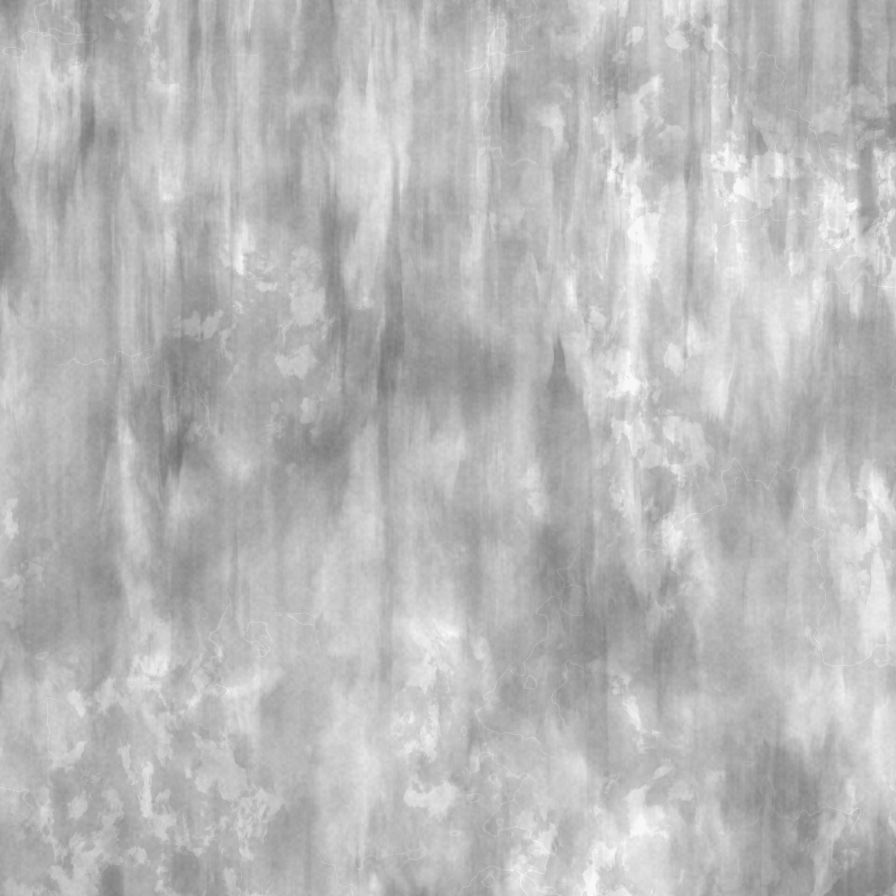
This texture is drawn by a Shadertoy shader. Its source:

```glsl
// Weathered grey plaster wall with ragged stains, vertical drips and pale flaking.

const float BASE_GREY = 0.722;
const float CLOUD_GAIN = 0.30;      // broad light and dark areas
const float STAIN_GAIN = 0.095;     // patches with ragged lower edges
const float STREAK_GAIN = 0.24;     // soft vertical runs
const float MOTTLE_GAIN = 0.24;     // blotches of middle size
const float DRIP_GAIN = 0.085;      // narrow dark and pale runs
const float FLAKE_GAIN = 0.10;      // worn pale chips
const float CRACK_GAIN = 0.05;      // hairline scratches
const float GRAIN_GAIN = 0.06;      // fine plaster grain
const float RAGGED_DEPTH = 0.11;    // length of the teeth on the stains

float hash(vec2 p) {
    return fract(sin(dot(p, vec2(127.1, 311.7))) * 43758.5453);
}

float noise(vec2 p) {
    vec2 cell = floor(p);
    vec2 f = fract(p);
    f = f * f * (3.0 - 2.0 * f);
    float low = mix(hash(cell), hash(cell + vec2(1.0, 0.0)), f.x);
    float high = mix(hash(cell + vec2(0.0, 1.0)), hash(cell + vec2(1.0, 1.0)), f.x);
    return mix(low, high, f.y);
}

// Layered noise, normalised to a mean of one half.
float fbm(vec2 p) {
    float sum = 0.0;
    float weight = 0.0;
    float gain = 0.5;
    for (int i = 0; i < 5; i++) {
        sum += gain * noise(p);
        weight += gain;
        gain *= 0.56;
        p = p * 2.03 + vec2(17.3, 9.1);
    }
    return sum / weight;
}

// Shifts each thin column up or down, which turns edges into hanging teeth.
vec2 ragged(vec2 p, float columns, float depth) {
    float shift = fbm(vec2(p.x * columns, p.y * 2.0 + 5.0)) - 0.5;
    return p + vec2(0.0, 2.0 * depth * shift);
}

float crack(vec2 p, float width) {
    return 1.0 - smoothstep(0.0, width, abs(fbm(p) - 0.5));
}

void mainImage(out vec4 fragColor, in vec2 fragCoord) {
    vec2 uv = fragCoord / iResolution.y;
    vec2 warp = vec2(fbm(uv * 9.0 + 3.0), fbm(uv * 9.0 + 41.0)) - 0.5;
    vec2 p = uv + 0.05 * warp;
    float upper = smoothstep(0.1, 0.7, uv.y);

    // Broad clouds and blotches
    float clouds = fbm(p * vec2(4.2, 3.6) + 12.0) - 0.5;
    float mottle = fbm(p * vec2(19.0, 14.0) + 60.0) - 0.5;

    // Ragged stains, pale and dark
    vec2 teeth = ragged(uv + 0.02 * warp, 30.0, RAGGED_DEPTH * mix(0.5, 1.0, upper));
    float pale = smoothstep(0.50, 0.62, fbm(teeth * vec2(7.0, 4.5) + 23.0));
    float dark = smoothstep(0.51, 0.64, fbm(teeth * vec2(6.0, 4.0) + 87.0));

    // Vertical runs
    vec2 run = uv + vec2(0.006, 0.03) * warp;
    float streaks = fbm(run * vec2(34.0, 2.6) + 31.0) - 0.5;
    float paleDrip = smoothstep(0.57, 0.70, fbm(run * vec2(36.0, 4.0) + 140.0));
    float darkDrip = smoothstep(0.58, 0.70, fbm(run * vec2(30.0, 3.2) + 190.0));

    // Flakes gather on the paler ground
    float chips = smoothstep(0.48, 0.64, fbm(p * vec2(52.0, 38.0) + 7.0));
    float worn = smoothstep(0.46, 0.66, fbm(p * vec2(8.0, 5.0) + 71.0));

    // Hairlines and grain
    float hairlines = crack(p * 6.0 + 210.0, 0.008) * smoothstep(0.5, 0.65, noise(uv * 7.0 + 9.0));
    float grain = 0.6 * noise(uv * 240.0) + 0.4 * noise(uv * vec2(400.0, 330.0) + 50.0) - 0.5;

    float grey = BASE_GREY;
    grey += CLOUD_GAIN * clouds + MOTTLE_GAIN * mottle;
    grey += STAIN_GAIN * (pale - dark);
    grey += STREAK_GAIN * streaks * mix(0.6, 1.1, upper);
    grey += DRIP_GAIN * (paleDrip * mix(0.5, 1.0, chips) - darkDrip) * mix(0.5, 1.0, upper);
    grey += FLAKE_GAIN * (chips * worn - 0.12);
    grey += CRACK_GAIN * hairlines + GRAIN_GAIN * grain;

    fragColor = vec4(vec3(clamp(grey, 0.45, 0.97)), 1.0);
}
```
